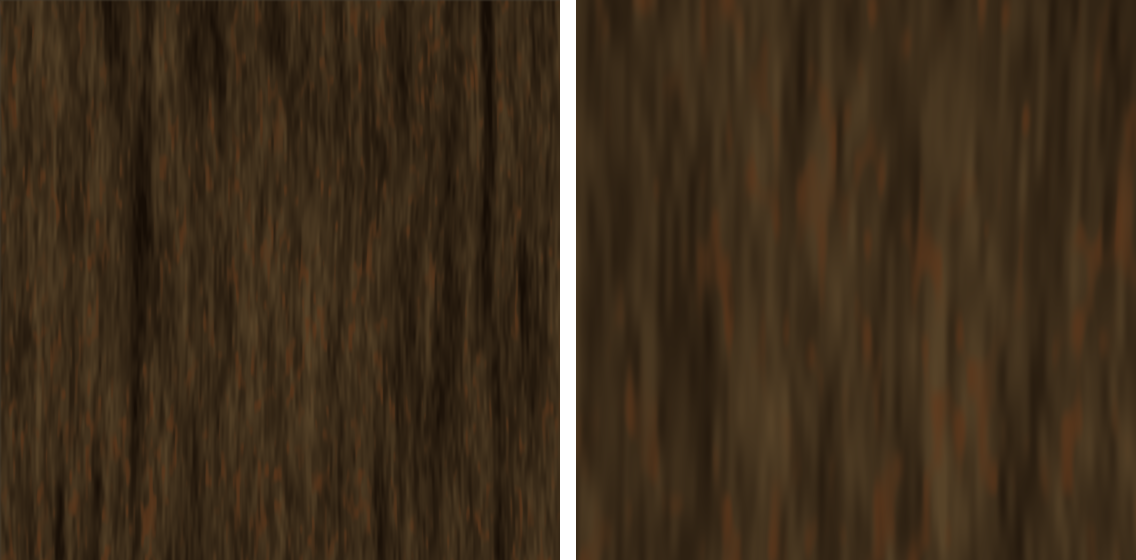
Left, the full canvas; right, a detail of the centre.
Write a three.js fragment shader that draws this texture.

```glsl
#define DARK_WOOD vec3(0.085, 0.050, 0.020)
#define LIGHT_WOOD vec3(0.340, 0.262, 0.158)
#define RUST vec3(0.390, 0.215, 0.100)
#define EDGE_GREY vec3(0.270, 0.240, 0.190)
#define CONTRAST 1.2
#define STREAK_DEPTH 0.46
#define RUST_AMOUNT 0.60
#define WAVER 0.008
#define EDGE_WIDTH 0.004

varying vec2 vUv;

float hash(vec2 p) {
  return fract(sin(dot(p, vec2(12.9898, 78.233))) * 43758.5453);
}

// Smooth random values along one vertical strand, shifted per strand
float strand(float column, float y, float seed) {
  y += 17.0 * hash(vec2(column, seed));
  float cell = floor(y);
  float t = smoothstep(0.0, 1.0, y - cell);
  float lower = hash(vec2(column + seed * 7.3, cell));
  float upper = hash(vec2(column + seed * 7.3, cell + 1.0));
  return mix(lower, upper, t);
}

// Neighbouring strands blended; density is cells across and up
float grain(vec2 p, vec2 density, float seed) {
  p *= density;
  float column = floor(p.x);
  float t = smoothstep(0.0, 1.0, p.x - column);
  return mix(strand(column, p.y, seed), strand(column + 1.0, p.y, seed), t);
}

void main() {
  // Gentle sideways drift of the fibres
  vec2 p = vUv;
  p.x += WAVER * (grain(vUv, vec2(5.0, 4.0), 1.0) - 0.5);
  p.x += 0.3 * WAVER * (grain(vUv, vec2(24.0, 14.0), 2.0) - 0.5);

  // Fibres from hair-fine to broad
  float fine = grain(p, vec2(215.0, 28.0), 3.0) - 0.5;
  float fibre = grain(p, vec2(125.0, 13.0), 4.0) - 0.5;
  float band = grain(p, vec2(56.0, 5.0), 5.0) - 0.5;
  float broad = grain(p, vec2(16.0, 2.2), 6.0) - 0.5;
  float tone = 0.59 + CONTRAST * (0.27 * fine + 0.28 * fibre + 0.26 * band + 0.15 * broad);

  // Long dark streaks, gathered in a few places
  float streak = 0.6 * grain(p, vec2(46.0, 3.0), 7.0) + 0.4 * grain(p, vec2(15.0, 1.5), 8.0);
  streak = smoothstep(0.52, 0.90, streak + 0.12 * fibre);
  tone = clamp(tone - STREAK_DEPTH * streak, 0.0, 1.0);
  vec3 color = mix(DARK_WOOD, LIGHT_WOOD, tone);

  // Short rusty flecks on the lighter fibres
  float fleck = 0.65 * grain(p, vec2(140.0, 36.0), 9.0) + 0.35 * grain(p, vec2(38.0, 11.0), 10.0);
  fleck = smoothstep(0.53, 0.90, fleck) * smoothstep(0.35, 0.65, tone);
  color = mix(color, RUST, RUST_AMOUNT * fleck);

  // Faint worn rim along the top and left
  float rim = 1.0 - smoothstep(0.0, EDGE_WIDTH, min(vUv.x, 1.0 - vUv.y));
  color = mix(color, EDGE_GREY, 0.5 * rim);

  gl_FragColor = vec4(color, 1.0);
}
```
